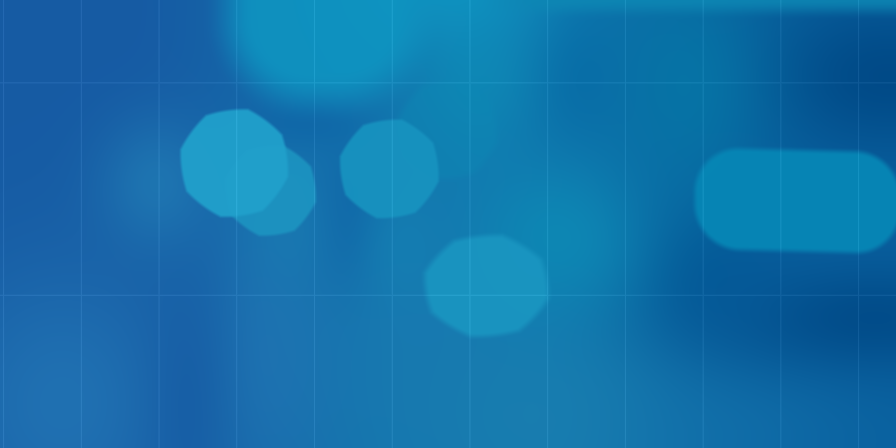
A Shadertoy shader for this background:

```glsl
// Soft blue bokeh: blurred glows, rounded lens discs and a faint fine grid.
#define GRID_STEP vec2(0.1735, 0.474)
#define GRID_SHIFT vec2(0.008, 0.341)
#define GRID_WIDTH 0.0024
#define GRID_GLOW 0.055
#define DISC_SIDES 8.0
#define DISC_FACET 0.55

const vec3 ROYAL = vec3(0.085, 0.355, 0.640);
const vec3 NAVY = vec3(0.000, 0.285, 0.525);
const vec3 DEEP = vec3(0.035, 0.375, 0.620);
const vec3 AZURE = vec3(0.130, 0.455, 0.705);
const vec3 OCEAN = vec3(0.070, 0.460, 0.680);
const vec3 TEAL = vec3(0.050, 0.530, 0.705);
const vec3 CYAN = vec3(0.055, 0.580, 0.755);
const vec3 BRIGHT = vec3(0.125, 0.625, 0.795);

// Blends a blurred elliptical patch into the backdrop.
void glow(inout vec3 col, vec2 p, vec2 center, vec2 radius, vec3 tint, float amount) {
    vec2 q = (p - center) / radius;
    col = mix(col, tint, amount * exp(-dot(q, q)));
}

// Distance to a box with rounded corners.
float roundBox(vec2 p, vec2 halfSize, float corner) {
    vec2 q = abs(p) - halfSize + corner;
    return length(max(q, 0.0)) + min(max(q.x, q.y), 0.0) - corner;
}

// Coverage of a shape: one inside, fading across its soft edge.
float cover(float d, float soft) {
    float edge = max(soft, 1.0 / iResolution.y);
    return 1.0 - smoothstep(-edge, edge, d);
}

// Lens disc with gently flattened sides.
float lensDisc(vec2 p, vec2 center, vec2 radius, float soft) {
    vec2 q = (p - center) / radius;
    float sector = 6.2831853 / DISC_SIDES;
    float angle = atan(q.y, q.x) + 0.25;
    float bend = mod(angle, sector) - 0.5 * sector;
    float r = length(q) * mix(1.0, cos(bend) * 1.04, DISC_FACET);
    return cover((r - 1.0) * min(radius.x, radius.y), soft);
}

vec3 backdrop(vec2 p) {
    vec3 col = mix(ROYAL, OCEAN, smoothstep(0.25, 0.95, p.x));
    col = mix(col, DEEP, smoothstep(1.15, 1.75, p.x));

    // Broad light in the lower half
    glow(col, p, vec2(0.14, 0.10), vec2(0.28, 0.32), AZURE, 0.85);
    glow(col, p, vec2(0.61, 0.22), vec2(0.16, 0.32), AZURE, 0.70);
    glow(col, p, vec2(0.93, 0.24), vec2(0.25, 0.30), vec3(0.10, 0.47, 0.69), 0.70);
    glow(col, p, vec2(1.27, 0.06), vec2(0.32, 0.24), vec3(0.10, 0.50, 0.69), 0.85);
    glow(col, p, vec2(1.62, 0.04), vec2(0.30, 0.18), vec3(0.07, 0.44, 0.67), 0.60);

    // Dark hollows
    glow(col, p, vec2(0.42, 0.10), vec2(0.09, 0.30), ROYAL, 0.65);
    glow(col, p, vec2(1.98, 0.83), vec2(0.30, 0.17), NAVY, 0.95);
    glow(col, p, vec2(1.95, 0.29), vec2(0.32, 0.12), NAVY, 0.85);
    glow(col, p, vec2(1.56, 0.40), vec2(0.17, 0.17), vec3(0.01, 0.33, 0.58), 0.85);
    glow(col, p, vec2(1.28, 0.84), vec2(0.13, 0.20), vec3(0.02, 0.40, 0.64), 0.75);
    glow(col, p, vec2(0.77, 0.52), vec2(0.09, 0.15), vec3(0.05, 0.37, 0.64), 0.70);
    glow(col, p, vec2(0.68, 0.72), vec2(0.13, 0.06), vec3(0.05, 0.39, 0.65), 0.70);

    // Teal clouds
    glow(col, p, vec2(0.35, 0.59), vec2(0.13, 0.15), vec3(0.12, 0.47, 0.70), 0.85);
    glow(col, p, vec2(0.65, 0.50), vec2(0.12, 0.16), vec3(0.10, 0.49, 0.70), 0.60);
    glow(col, p, vec2(0.89, 0.45), vec2(0.09, 0.14), vec3(0.08, 0.50, 0.70), 0.65);
    glow(col, p, vec2(1.25, 0.47), vec2(0.20, 0.18), TEAL, 0.95);
    glow(col, p, vec2(1.54, 0.81), vec2(0.18, 0.26), vec3(0.02, 0.46, 0.65), 0.85);
    glow(col, p, vec2(1.07, 0.82), vec2(0.14, 0.17), TEAL, 0.85);

    // Light spilling from the top edge
    float spill = cover(roundBox(p - vec2(0.72, 1.02), vec2(0.21, 0.24), 0.18), 0.06);
    col = mix(col, CYAN, 0.90 * spill);
    glow(col, p, vec2(1.00, 1.03), vec2(0.24, 0.15), CYAN, 0.90);
    float strip = smoothstep(0.955, 1.0, p.y) * smoothstep(1.05, 1.25, p.x);
    return mix(col, TEAL, 0.85 * strip);
}

vec3 addDiscs(vec3 col, vec2 p) {
    col = mix(col, TEAL, 0.45 * lensDisc(p, vec2(1.0, 0.71), vec2(0.11), 0.012));
    col = mix(col, vec3(0.11, 0.58, 0.755), 0.90 * lensDisc(p, vec2(0.604, 0.575), vec2(0.102), 0.005));
    col = mix(col, BRIGHT, 0.95 * lensDisc(p, vec2(0.523, 0.636), vec2(0.121), 0.005));
    col = mix(col, vec3(0.09, 0.575, 0.75), 0.92 * lensDisc(p, vec2(0.869, 0.623), vec2(0.111), 0.005));
    col = mix(col, vec3(0.10, 0.585, 0.755), 0.93 * lensDisc(p, vec2(1.086, 0.362), vec2(0.139, 0.114), 0.009));

    // Wide pill, tilted slightly down to the right
    vec2 q = p - vec2(1.780, 0.552);
    q.y += 0.025 * q.x;
    return mix(col, vec3(0.025, 0.525, 0.71), 0.95 * cover(roundBox(q, vec2(0.229, 0.113), 0.10), 0.009));
}

// Thin lines repeated in both directions.
float gridLines(vec2 p) {
    vec2 cell = mod(p - GRID_SHIFT + 0.5 * GRID_STEP, GRID_STEP) - 0.5 * GRID_STEP;
    float width = max(GRID_WIDTH, 1.0 / iResolution.y);
    vec2 line = 1.0 - smoothstep(vec2(0.0), vec2(width), abs(cell));
    return max(line.x, line.y);
}

void mainImage(out vec4 fragColor, in vec2 fragCoord) {
    vec2 p = fragCoord / iResolution.y;
    p.x *= 2.0 * iResolution.y / iResolution.x;
    vec3 col = addDiscs(backdrop(p), p);
    col += GRID_GLOW * gridLines(p);
    fragColor = vec4(clamp(col, 0.0, 1.0), 1.0);
}
```
